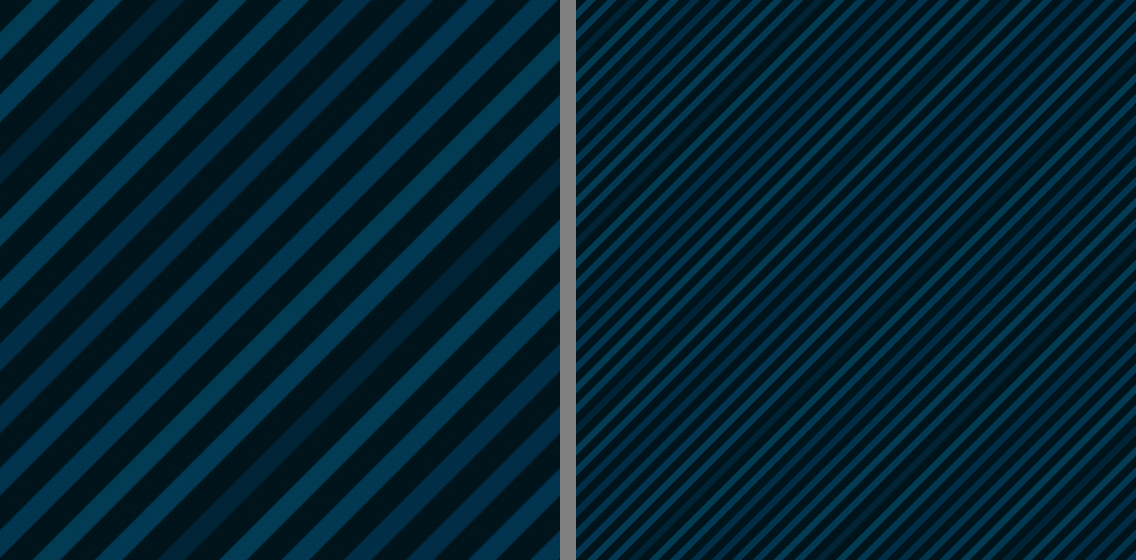
Left: one tile. Right: repeated 3 by 3.
Write a Shadertoy shader that draws this pattern.

```glsl
// Nine diagonal blue stripes on a near-black ground, each with its own brightness.
// The stripe phase is STRIPES * (x - y), so a whole number of stripes wraps on
// both axes; a faint cell grain, hashed on a closed grid, wraps with it.

const float STRIPES    = 9.0;
const float CENTER     = 0.745;  // stripe centre within its period
const float HALF_WIDTH = 0.222;  // half the stripe width, in periods
const float SOFTNESS   = 0.03;   // least half-width of the edge ramp, in periods
const float GRAIN_GRID = 256.0;  // grain cells per side
const float GRAIN      = 0.007;

const vec3 GROUND      = vec3(0.002, 0.076, 0.105);
const vec3 DIM_BLUE    = vec3(0.002, 0.142, 0.212);
const vec3 BRIGHT_BLUE = vec3(0.008, 0.232, 0.325);
const vec3 MID_TINT    = vec3(0.0, 0.004, 0.026);  // extra blue at middle levels

// Brightness of each stripe, in order of phase
const float LEVELS[9] = float[9](1.0, 0.85, 0.0, 1.0, 0.83, 0.36, 0.32, 0.62, 0.70);

float hash(vec2 p) {
    return fract(sin(dot(p, vec2(127.1, 311.7))) * 43758.5453);
}

vec3 stripeColor(float index) {
    float level = LEVELS[int(mod(index, STRIPES))];
    float middle = 4.0 * level * (1.0 - level);
    return mix(DIM_BLUE, BRIGHT_BLUE, level) + MID_TINT * middle;
}

void mainImage(out vec4 fragColor, in vec2 fragCoord) {
    vec2 uv = fragCoord / iResolution.xy;

    // Diagonal phase: whole part picks the stripe, fraction places it
    float phase = STRIPES * (uv.x - uv.y);
    float dist = abs(fract(phase) - CENTER) - HALF_WIDTH;

    // Smoothed stripe over the ground
    float edge = max(SOFTNESS, 0.5 * fwidth(phase));
    float stripe = 1.0 - smoothstep(-edge, edge, dist);
    vec3 color = mix(GROUND, stripeColor(floor(phase)), stripe);

    // Faint grain
    vec2 cell = mod(floor(uv * GRAIN_GRID), GRAIN_GRID);
    color += GRAIN * (hash(cell) - 0.5) * vec3(0.4, 1.0, 1.2);

    fragColor = vec4(clamp(color, 0.0, 1.0), 1.0);
}
```
